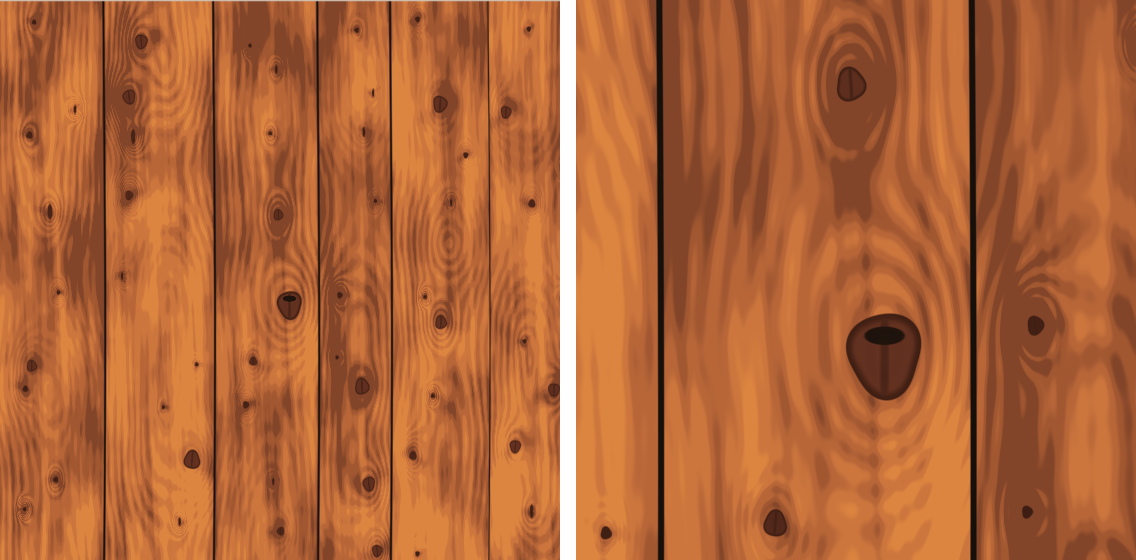
Left, the full canvas; right, a detail of the centre.
Give the GLSL for this texture, as a Shadertoy shader.

```glsl
// Six upright pine boards with wavy grain, stains, scattered knots and dark seams.

const int   BOARDS = 6;
const int   KNOT_ROWS = 9;            // candidate knots along each board
const float EDGES[7] = float[7](-0.01, 0.186, 0.382, 0.568, 0.698, 0.873, 1.04);
const float BOARD_TONE[6] = float[6](-0.15, -0.03, 0.0, -0.04, 0.16, -0.03);
const float SEAM_HALF_WIDTH = 0.0018;
const float RING_FREQUENCY = 560.0;
const float RING_STRENGTH = 0.17;
const float STREAK_STRENGTH = 0.42;
const float STAIN_STRENGTH = 0.62;
const float TONE_SOFTNESS = 0.07;     // blend between neighbouring wood tones
const vec2  KNOT_SIZE = vec2(0.0035, 0.0165);
const vec3  HEART_KNOT = vec3(0.517, 0.456, 0.024); // centre and radius
const int   HEART_BOARD = 2;
const int   HEART_ROW = 4;

const vec3 WOOD[5] = vec3[5](
    vec3(0.51, 0.27, 0.16), vec3(0.63, 0.34, 0.19), vec3(0.72, 0.40, 0.22),
    vec3(0.80, 0.46, 0.24), vec3(0.86, 0.52, 0.25));
const vec4 TONE_STEPS = vec4(0.20, 0.40, 0.60, 0.85);
const vec3 KNOT_BODY = vec3(0.37, 0.18, 0.12);
const vec3 KNOT_RIM  = vec3(0.23, 0.11, 0.07);
const vec3 SEAM_DARK = vec3(0.09, 0.06, 0.04);
const vec3 TOP_EDGE  = vec3(0.82, 0.77, 0.72);

vec3 hash3(vec2 p) {
    vec3 q = vec3(dot(p, vec2(127.1, 311.7)), dot(p, vec2(269.5, 183.3)),
                  dot(p, vec2(419.2, 371.9)));
    return fract(sin(q) * 43758.5);
}

// Layered, bent sines: about -1 to 1
float waves(vec2 p) {
    float sum = 0.0, amp = 0.5;
    for (int i = 0; i < 5; i++) {
        sum += amp * sin(p.x + 1.4 * sin(p.y)) * cos(p.y + 1.4 * sin(p.x * 0.8));
        p = mat2(0.8, 0.6, -0.6, 0.8) * p * 1.75 + 2.3;
        amp *= 0.62;
    }
    return sum;
}

// Stretched along the board, so the layers stay unrotated
float streaks(vec2 p) {
    float sum = 0.0, amp = 0.5;
    for (int i = 0; i < 4; i++) {
        sum += amp * sin(p.x + 1.8 * sin(p.y + p.x * 0.23)) * cos(p.y + p.x * 0.37);
        p = p * vec2(1.83, 1.4) + 4.1;
        amp *= 0.7;
    }
    return sum;
}

vec3 woodRamp(float tone) {
    vec3 col = WOOD[0];
    for (int i = 0; i < 4; i++)
        col = mix(col, WOOD[i + 1], smoothstep(TONE_STEPS[i] - TONE_SOFTNESS,
                                               TONE_STEPS[i] + TONE_SOFTNESS, tone));
    return col;
}

void mainImage(out vec4 fragColor, in vec2 fragCoord) {
    vec2 p = fragCoord / iResolution.xy;
    float px = 1.0 / iResolution.y;

    // Board under this point and distance to the nearest seam
    float lean = 0.002 * sin(p.y * 4.0);
    int board = 0;
    float seamDist = 1.0, seamWidth = SEAM_HALF_WIDTH;
    for (int i = 1; i < BOARDS; i++) {
        float dx = p.x - EDGES[i] - lean;
        if (dx > 0.0) board = i;
        if (abs(dx) < seamDist) {
            seamDist = abs(dx);
            seamWidth = SEAM_HALF_WIDTH * (i == BOARDS - 1 ? 0.45 : 1.0);
        }
    }
    float id = float(board);
    float left = EDGES[board], width = EDGES[board + 1] - left;
    vec3 seed = hash3(vec2(id, 7.0)) * 20.0;

    // Growth rings: a slanted cut through a trunk gives long arches
    float depth = 0.055 * sin(p.y * 5.0 + seed.x) + 0.02 * sin(p.y * 13.0 + seed.y);
    float heart = p.x - left - width * (0.5 + 0.1 * sin(p.y * 3.0 + seed.z));
    float ring = length(vec2(heart, depth)) + 0.005 * waves(p * vec2(22.0, 9.0) + seed.xy);

    // Knots bend the rings, darken the wood around them and cover it
    float halo = 0.0, cover = 0.0;
    vec3 knotColor = KNOT_BODY;
    for (int row = 0; row < KNOT_ROWS; row++) {
        vec3 h = hash3(vec2(id + 3.0, float(row) + 1.0));
        vec3 s = hash3(vec2(float(row) + 31.0, id + 5.0));
        vec2 center = vec2(left + width * mix(0.14, 0.86, h.x),
                           (float(row) + mix(0.1, 0.9, h.y)) / float(KNOT_ROWS));
        float size = mix(KNOT_SIZE.x, KNOT_SIZE.y, h.z * h.z * h.z);
        bool isHeart = board == HEART_BOARD && row == HEART_ROW;
        if (isHeart) { center = HEART_KNOT.xy; size = HEART_KNOT.z; }

        vec2 q = (p - center) / size;
        float bendDist = length(q * vec2(1.0, 0.6));
        ring = mix(ring, bendDist * size, exp(-bendDist * bendDist / 9.0));
        vec2 smear = q + 0.8 * vec2(sin(q.y + s.x * 6.0), sin(q.x + s.y * 6.0));
        halo += exp(-dot(smear, smear) / 5.0) * (isHeart ? 0.25 : 0.6);

        // Some small knots are narrow upright checks
        vec2 shape = s.z > 0.78 && size < 0.009 ? vec2(1.7, 0.5) : vec2(1.1, 0.93);
        float d = length(q * shape) + 0.08 * sin(3.0 * atan(q.y, q.x) + s.x * 6.0);
        float body = 1.0 - smoothstep(-px, px, (d - 1.0) * size);
        float crack = 1.0 - smoothstep(0.04, 0.16, abs(q.x - 0.3 * q.y * (s.y - 0.5)));
        vec3 tint = mix(KNOT_BODY, KNOT_RIM, max(smoothstep(0.72, 0.95, d), crack * 0.7));
        tint = mix(KNOT_RIM, tint, smoothstep(0.004, 0.011, size));
        float chip = length((q - vec2(0.0, 0.45)) * vec2(1.0, 2.2));
        if (isHeart) tint = mix(SEAM_DARK, tint, smoothstep(0.45, 0.55, chip));
        knotColor = mix(knotColor, tint, body);
        cover = max(cover, body);
    }

    // Wood tone from rings, fine streaks and broad stains
    float stain = waves(p * vec2(13.0, 8.0) + seed.yz);
    float streak = streaks(p * vec2(75.0, 5.0) + seed.zx);
    float ringMask = 0.65 + 0.35 * sin(p.y * 7.0 + seed.y + 12.0 * heart);
    float tone = 0.58 + BOARD_TONE[board] + 0.22 * (0.5 - p.y)
               + STAIN_STRENGTH * stain + STREAK_STRENGTH * streak
               + RING_STRENGTH * ringMask * sin(ring * RING_FREQUENCY)
               - halo - 0.25 * exp(-seamDist / 0.006);
    vec3 col = mix(woodRamp(tone), knotColor, cover * 0.95);

    // Seams and the thin pale strip at the top
    col = mix(SEAM_DARK, col, smoothstep(seamWidth - px, seamWidth + px, seamDist));
    col = mix(col, TOP_EDGE, smoothstep(0.998 - px, 0.998 + px, p.y));
    fragColor = vec4(col, 1.0);
}
```
